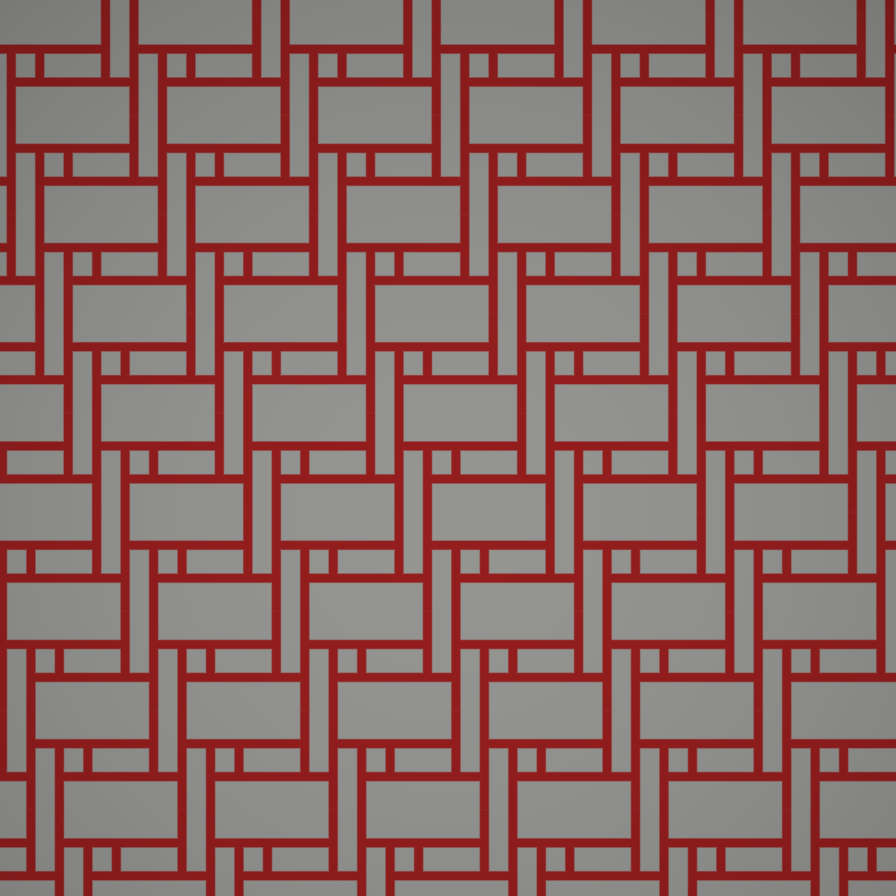
Give the GLSL for this pattern, as a Shadertoy shader.

```glsl
// Staggered grey blocks in an interlocking lattice of red bars, softly lit.

const vec2 PERIOD = vec2(0.1687, 0.11074); // column and row spacing
const float SHIFT = 0.03177;               // sideways step of each row
const float BLOCK = 0.0740;                // height of the large block

// Signed distance to an axis-aligned bar between two centre-line ends.
float bar(vec2 p, vec2 a, vec2 b, float halfWidth) {
    vec2 d = abs(p - 0.5 * (a + b)) - 0.5 * abs(b - a) - halfWidth;
    return max(d.x, d.y);
}

// Returns the distance to the lattice (x) and to the faint seams (y).
vec2 lattice(vec2 p) {
    vec2 dist = vec2(1.0);
    float right = PERIOD.x - SHIFT;
    float row = floor(p.y / PERIOD.y);

    // Upright bars span several rows, so nearby rows are gathered too.
    for (int j = -2; j <= 1; j++) {
        float k = row + float(j);
        vec2 q = p - k * vec2(SHIFT, PERIOD.y);
        q.x = mod(q.x + 0.5 * SHIFT, PERIOD.x) - 0.5 * SHIFT;

        // Top and bottom of the block
        float d = bar(q, vec2(0.0), vec2(right, 0.0), 0.0051);
        d = min(d, bar(q, vec2(0.0, BLOCK), vec2(right, BLOCK), 0.0051));
        // Long upright, then the short divider below the block
        d = min(d, bar(q, vec2(0.0, BLOCK - PERIOD.y), vec2(0.0, 2.0 * PERIOD.y), 0.0051));
        d = min(d, bar(q, vec2(2.0 * SHIFT, BLOCK), vec2(2.0 * SHIFT, PERIOD.y), 0.0051));

        // Hairline seam across the upright beside the block
        float seamY = PERIOD.y + 0.5 * BLOCK;
        float seam = bar(q, vec2(-0.006, seamY), vec2(0.006, seamY), 0.0005);
        dist = min(dist, vec2(d, seam));
    }
    return dist;
}

void mainImage(out vec4 fragColor, in vec2 fragCoord) {
    vec2 uv = fragCoord / iResolution.y;
    float soft = max(0.75 / iResolution.y, 0.0012);

    // Rows are counted downward from one block corner.
    vec2 dist = lattice(vec2(uv.x - 0.4453, 0.5762 - uv.y));
    vec2 cover = 1.0 - smoothstep(-soft, soft, dist);

    vec3 grey = vec3(0.58, 0.583, 0.57);
    vec3 red = vec3(0.58, 0.115, 0.115);
    vec3 color = mix(grey, red, cover.x);
    color = mix(color, vec3(0.60, 0.36, 0.34), 0.2 * cover.y);

    // Light fades from just below the centre
    vec2 away = fragCoord / iResolution.xy - vec2(0.5, 0.42);
    color *= 1.0 - 0.32 * dot(away, away);

    fragColor = vec4(color, 1.0);
}
```
